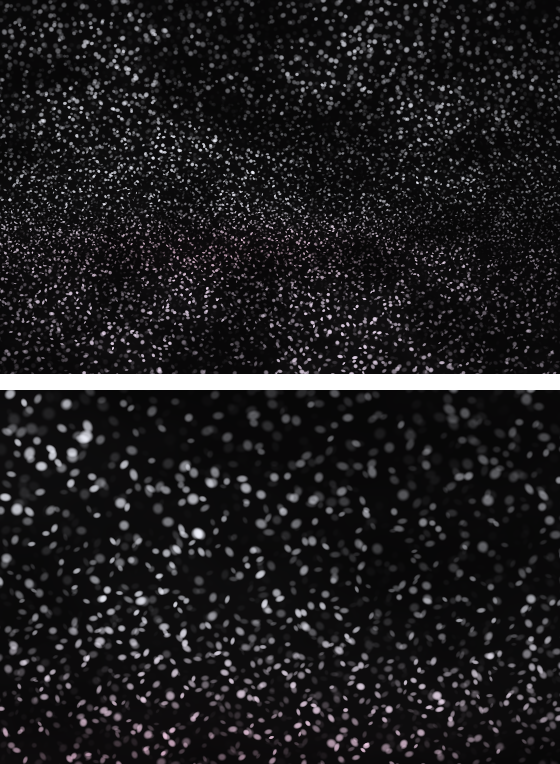
Top, the full canvas; bottom, a detail of the centre.
This texture is drawn by a WebGL 2 fragment shader. Its source:

```glsl
#version 300 es
precision highp float;
// Wet dark ground at night: glints sharp in a focus band, swelling into soft bokeh above and below.

uniform vec2 u_resolution;
out vec4 fragColor;

const float FOCUS_Y = 0.38;    // height of the sharp band
const float FINEST_CELL = 0.011; // grain spacing inside that band

vec3 hash3(vec3 p) {
    p = fract(p * vec3(0.1031, 0.1030, 0.0973));
    p += dot(p, p.yxz + 33.33);
    return fract((p.xxy + p.yxx) * p.zyx);
}

float valueNoise(vec2 p) {
    vec2 cell = floor(p), f = fract(p);
    f = f * f * (3.0 - 2.0 * f);
    float a = hash3(vec3(cell, 7.0)).x;
    float b = hash3(vec3(cell + vec2(1, 0), 7.0)).x;
    float c = hash3(vec3(cell + vec2(0, 1), 7.0)).x;
    float d = hash3(vec3(cell + vec2(1, 1), 7.0)).x;
    return mix(mix(a, b, f.x), mix(c, d, f.x), f.y);
}

float fbm(vec2 p) {
    float sum = 0.0, weight = 0.5;
    for (int i = 0; i < 4; i++) {
        sum += weight * valueNoise(p);
        p = p * 2.03 + 17.3;
        weight *= 0.5;
    }
    return sum / 0.9375;
}

// Cell growth per unit of distance from the focus band
float growth(float side) {
    return side > 0.0 ? 0.024 : 0.031;
}

// Height to row coordinate, so that rows widen away from focus
float rowFromHeight(float y) {
    float d = y - FOCUS_Y, g = growth(d);
    return sign(d) * log(1.0 + g * abs(d) / FINEST_CELL) / g;
}

float heightFromRow(float row) {
    float g = growth(row);
    return FOCUS_Y + sign(row) * FINEST_CELL * (exp(g * abs(row)) - 1.0) / g;
}

// One layer of scattered glints; returns their summed light
float glints(vec2 pos, float layer, float pixel) {
    float shift = layer * 0.37;
    float row0 = floor(rowFromHeight(pos.y) + shift);
    float light = 0.0;
    for (int j = -1; j <= 1; j++) {
        float row = row0 + float(j);
        float y = heightFromRow(row + 0.5 - shift);
        float size = FINEST_CELL + growth(y - FOCUS_Y) * abs(y - FOCUS_Y);
        float slide = hash3(vec3(row + 300.0, layer, 3.0)).x;
        float column0 = floor(pos.x / size + slide);
        for (int i = -1; i <= 1; i++) {
            float column = column0 + float(i);
            vec3 id = vec3(column + 20.0, row + 300.0, layer * 19.0 + 5.0);
            vec3 place = hash3(id);
            vec3 look = hash3(id + vec3(41.0, 13.0, 67.0));
            vec2 center = vec2((column + 0.5 - slide) * size, y);
            center += (place.xy - 0.5) * size;

            // Round discs far away, slanted slivers near and in focus
            float angle = (look.x - 0.5) * 2.6;
            float c = cos(angle), s = sin(angle);
            vec2 local = mat2(c, -s, s, c) * (pos - center);
            float sliver = 1.0 - 0.8 * smoothstep(0.45, 0.8, y);
            local.y *= 1.0 + 0.9 * look.y * sliver;

            float radius = size * mix(0.22, 0.4, look.z);
            float blur = max(0.4 * radius, 0.8 * pixel);
            float disc = 1.0 - smoothstep(-blur, blur, length(local) - 0.75 * radius);
            light += disc * pow(place.z, 4.0);
        }
    }
    return light;
}

void main() {
    vec2 pos = gl_FragCoord.xy / u_resolution.y;
    vec2 uv = gl_FragCoord.xy / u_resolution;
    float pixel = 1.0 / u_resolution.y;

    // Uneven wetness: bright clumps, dark flat patches, dim edges
    float wet = smoothstep(0.22, 0.72, fbm(pos * vec2(6.0, 10.0) + 3.0));
    float envelope = mix(0.35, 1.4, wet);
    envelope *= 1.0 - 0.6 * smoothstep(0.22, 0.62, abs(uv.x - 0.42));
    envelope *= 1.0 - 0.45 * smoothstep(0.72, 1.0, uv.y);
    envelope *= 1.0 + 0.25 * smoothstep(0.3, 0.1, uv.y);

    float light = 0.0;
    for (int layer = 0; layer < 3; layer++) {
        light += glints(pos, float(layer), pixel);
    }
    light = 1.0 - exp(-1.3 * light * envelope);

    // Cool far light, lavender near light, a rosy gleam just below focus
    vec3 tint = mix(vec3(0.98, 0.91, 1.0), vec3(0.95, 0.96, 1.0), smoothstep(0.25, 0.5, uv.y));
    vec2 rosy = (uv - vec2(0.4, 0.33)) / vec2(0.3, 0.07);
    tint = mix(tint, vec3(1.0, 0.78, 0.9), 0.8 * exp(-dot(rosy, rosy)));

    vec3 ground = vec3(0.021, 0.019, 0.021) + 0.022 * envelope * tint;
    fragColor = vec4(ground + light * tint * 0.95, 1.0);
}
```
